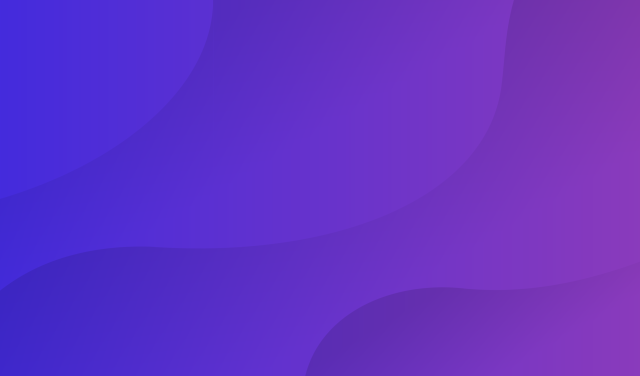
Reproduce this background procedurally as a Shadertoy shader.

```glsl
// Signed pixel distance to a cubic Bezier that runs left to right: negative below it
float curveDistance(vec2 p, vec2 a, vec2 b, vec2 c, vec2 d) {
    // Bisect for the curve parameter at this x
    float lo = 0.0, hi = 1.0;
    for (int i = 0; i < 18; i++) {
        float t = 0.5 * (lo + hi), u = 1.0 - t;
        float x = u*u*u*a.x + 3.0*u*u*t*b.x + 3.0*u*t*t*c.x + t*t*t*d.x;
        if (x < p.x) lo = t; else hi = t;
    }
    float t = 0.5 * (lo + hi), u = 1.0 - t;
    vec2 point = u*u*u*a + 3.0*u*u*t*b + 3.0*u*t*t*c + t*t*t*d;
    vec2 tangent = u*u*(b - a) + 2.0*u*t*(c - b) + t*t*(d - c);

    // The cross product also extends the curve past its ends
    vec2 offset = (p - point) * iResolution.xy;
    tangent = normalize(tangent * iResolution.xy);
    return tangent.x * offset.y - tangent.y * offset.x;
}

// Coverage of the area below an edge
float below(float dist) {
    return smoothstep(0.7, -0.7, dist);
}

// Darkening that fades along the diagonal
float shadow(float diagonal, float start, float end, float strength) {
    return 1.0 - strength * (1.0 - clamp((diagonal - start) / (end - start), 0.0, 1.0));
}

void mainImage(out vec4 fragColor, in vec2 fragCoord) {
    vec2 uv = fragCoord / iResolution.xy;
    float diagonal = uv.x + 1.0 - uv.y;
    vec3 base = mix(vec3(0.265, 0.168, 0.865), vec3(0.54, 0.23, 0.735), uv.x);

    // Upper left wave
    float upper = curveDistance(uv, vec2(0.0, 0.471), vec2(0.195, 0.569),
                                vec2(0.333, 0.776), vec2(0.333, 1.0));

    // Long middle wave, in three joined pieces
    float middle;
    if (uv.x < 0.234)
        middle = curveDistance(uv, vec2(0.0, 0.227), vec2(0.0625, 0.311),
                               vec2(0.143, 0.348), vec2(0.234, 0.344));
    else if (uv.x < 0.784)
        middle = curveDistance(uv, vec2(0.234, 0.344), vec2(0.521, 0.309),
                               vec2(0.764, 0.471), vec2(0.784, 0.778));
    else
        middle = curveDistance(uv, vec2(0.784, 0.778), vec2(0.789, 0.844),
                               vec2(0.789, 0.916), vec2(0.803, 1.0));

    // Lower right wave, in two joined pieces
    float lower;
    if (uv.x < 0.729)
        lower = curveDistance(uv, vec2(0.477, 0.0), vec2(0.501, 0.167),
                              vec2(0.612, 0.256), vec2(0.729, 0.232));
    else
        lower = curveDistance(uv, vec2(0.729, 0.232), vec2(0.823, 0.218),
                              vec2(0.911, 0.249), vec2(1.0, 0.304));

    // Stack the layers, each with its own shadow
    float shade = 1.0;
    shade = mix(shade, shadow(diagonal, 0.40, 0.85, 0.09), below(upper));
    shade = mix(shade, shadow(diagonal, 0.78, 1.40, 0.12), below(middle));
    shade = mix(shade, shadow(diagonal, 1.46, 1.78, 0.12), below(lower));

    fragColor = vec4(base * shade, 1.0);
}
```
